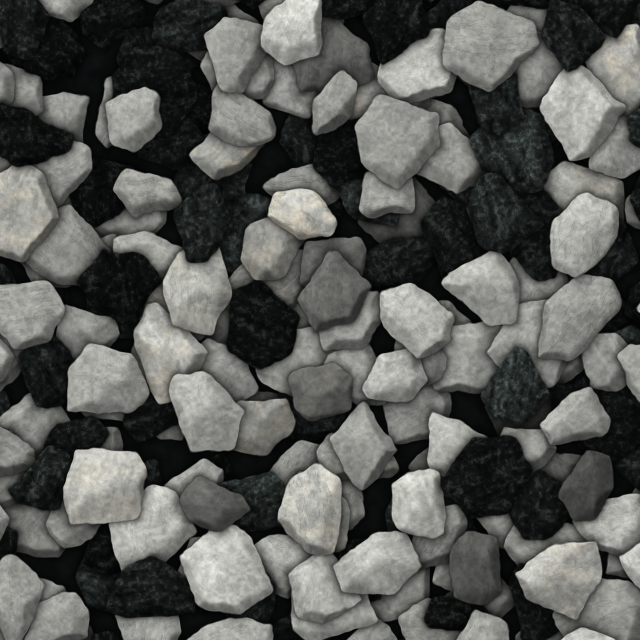
Reproduce this texture procedurally as a WebGL 2 fragment shader.

```glsl
#version 300 es
precision highp float;

#define GRID 7.0          // stones across the canvas, per layer
#define LAYERS 4
#define RADIUS 0.57       // long half axis, in cells
#define JITTER 0.5
#define SIDES 6
#define CROWN 3           // facets on top of each stone
#define DARK_SHARE 0.36
#define MID_SHARE 0.07
#define SHADOW 0.62
#define SHADOW_FALLOFF 21.0
#define ROUGHNESS 0.6
#define LIGHT vec3(-0.30, 0.50, 0.81)

uniform vec2 u_resolution;
out vec4 fragColor;

const float TAU = 6.2832;

struct Stone {
    float edge;   // signed distance to the outline
    vec2 slope;   // gradient of the surface height
};

vec4 hash4(vec2 p) {
    vec4 q = fract(p.xyxy * vec4(0.1031, 0.1030, 0.0973, 0.1099));
    q += dot(q, q.wzxy + 33.33);
    return fract((q.xxyz + q.yzzw) * q.zywx);
}

float noise(vec2 p) {
    vec2 i = floor(p), f = fract(p);
    f = f * f * (3.0 - 2.0 * f);
    float low = mix(hash4(i).x, hash4(i + vec2(1, 0)).x, f.x);
    float high = mix(hash4(i + vec2(0, 1)).x, hash4(i + vec2(1, 1)).x, f.x);
    return mix(low, high, f.y);
}

float fbm(vec2 p) {
    float sum = 0.0, amp = 0.53;
    for (int i = 0; i < 4; i++) {
        sum += amp * noise(p);
        p = mat2(1.6, 1.2, -1.2, 1.6) * p + 5.3;
        amp *= 0.5;
    }
    return sum;
}

// Angular outline with flat facets, blended by soft min and max
Stone carveStone(vec2 p, vec2 seed, vec4 form) {
    float outline = 0.0, weights = 0.0;
    vec2 slopes = vec2(0.0);
    float size = RADIUS * mix(0.72, 1.06, form.x);
    float aspect = mix(0.55, 0.92, form.y);
    for (int i = 0; i < SIDES + CROWN; i++) {
        float k = float(i);
        vec4 h = hash4(seed + vec2(7.3, 3.1) * (k + 1.0));
        bool side = i < SIDES;
        float count = float(side ? SIDES : CROWN);
        float angle = TAU * (k + 0.55 * h.x) / count + form.w * TAU;
        vec2 dir = vec2(cos(angle), sin(angle));
        float height, steep;
        if (side) {
            float turn = angle - form.z * TAU;
            float reach = size * length(vec2(cos(turn), aspect * sin(turn)));
            float d = dot(p, dir) - reach * mix(0.68, 1.0, h.y);
            outline += exp(50.0 * d);
            steep = mix(0.7, 2.0, h.z);
            height = -steep * d;
        } else {
            steep = mix(0.06, 0.55, h.y * h.y);
            height = mix(0.13, 0.19, h.z) - steep * dot(p, dir);
        }
        float w = exp(-65.0 * max(height, -0.4));
        weights += w;
        slopes -= w * steep * dir;
    }
    return Stone(log(outline) / 50.0, slopes / weights);
}

vec3 shadeStone(vec2 p, vec2 seed, vec4 form, vec2 slope) {
    vec4 h = hash4(seed + 41.7);
    vec2 q = p + h.zw * 37.0;
    float c = cos(form.z * TAU), s = sin(form.z * TAU);
    vec2 along = mat2(c, -s, s, c) * q;
    float mottle = fbm(q * 6.0) - 0.5;
    float grain = fbm(q * 26.0) - 0.5;
    float streak = fbm(along * vec2(3.0, 15.0) + mottle) - 0.5;

    // Mineral colour
    vec3 albedo;
    bool dark = h.x < DARK_SHARE;
    if (dark) {
        float tone = mix(0.06, 0.20, h.y * h.y);
        float fleck = smoothstep(0.0, 0.35, grain + 0.6 * streak);
        albedo = tone * (1.0 + 1.2 * streak + 1.2 * grain) * vec3(0.9, 1.03, 1.0);
        albedo += 0.06 * fleck;
    } else {
        bool mid = h.x < DARK_SHARE + MID_SHARE;
        float tone = mid ? mix(0.28, 0.42, h.y) : mix(0.58, 0.77, h.y);
        float vein = smoothstep(0.06, 0.0, abs(streak + 0.08)) * h.w;
        tone *= 1.0 + 0.25 * mottle + 0.3 * grain + 0.28 * streak * h.z - 0.1 * vein;
        float rust = smoothstep(0.75, 1.0, h.z) * smoothstep(-0.15, 0.3, mottle);
        albedo = tone * mix(vec3(1.0, 1.005, 0.97), vec3(1.04, 0.99, 0.89), rust);
    }

    // Facet lighting with fine bumps
    vec2 bump = vec2(noise(q * 17.0), noise(q * 17.0 + 9.4)) - 0.5;
    slope += ROUGHNESS * bump * (dark ? 1.8 : 0.45);
    float diffuse = max(dot(normalize(vec3(-slope, 1.0)), LIGHT), 0.0);
    return max(albedo, 0.02) * (0.46 + 0.67 * diffuse);
}

void main() {
    vec2 uv = gl_FragCoord.xy / u_resolution.y;
    float pixel = GRID / u_resolution.y;
    vec3 color = vec3(0.05, 0.06, 0.06) * (0.6 + 0.8 * fbm(uv * 60.0));

    // Paint the layers from the bottom of the heap upwards
    for (int layer = 0; layer < LAYERS; layer++) {
        float level = float(layer);
        vec2 grid = uv * GRID + vec2(0.37, 0.61) * level + 20.0;
        vec2 warp = vec2(noise(grid * 5.0), noise(grid * 5.0 + 31.0)) - 0.5;
        warp += 0.35 * vec2(noise(grid * 16.0), noise(grid * 16.0 + 13.0)) - 0.175;
        float depthTone = mix(0.88, 1.0, level / float(LAYERS - 1));
        for (int cell = 0; cell < 9; cell++) {
            vec2 id = floor(grid) + vec2(cell % 3 - 1, cell / 3 - 1);
            vec2 seed = id + 61.0 * level;
            vec2 center = id + 0.5 + JITTER * (hash4(seed + 3.9).xy - 0.5);
            vec2 p = grid - center + 0.05 * warp;
            if (dot(p, p) > 0.95) continue;
            vec4 form = hash4(seed + 17.3);
            Stone stone = carveStone(p, seed, form);
            color *= 1.0 - SHADOW * exp(-SHADOW_FALLOFF * max(stone.edge, 0.0));
            float cover = 1.0 - smoothstep(-pixel, pixel, stone.edge);
            if (cover > 0.0) {
                vec3 surface = depthTone * shadeStone(p, seed, form, stone.slope);
                color = mix(color, surface, cover);
            }
        }
    }
    fragColor = vec4(color, 1.0);
}
```
